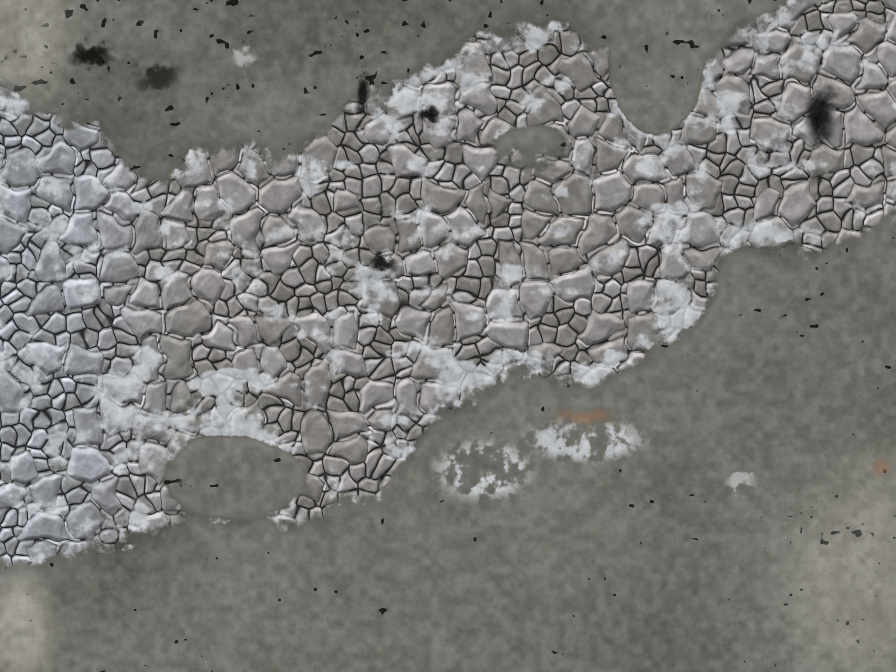
Write a Shadertoy shader that draws this texture.

```glsl
// Weathered concrete wall with a diagonal band of exposed, chalky gravel.

float hash(vec2 p) {
    vec3 q = fract(vec3(p.xyx) * 0.1031);
    q += dot(q, q.yzx + 33.33);
    return fract((q.x + q.y) * q.z);
}

vec2 hash2(vec2 p) { return vec2(hash(p), hash(p + 57.3)); }

float noise(vec2 p) {
    vec2 i = floor(p), f = fract(p);
    f = f * f * (3.0 - 2.0 * f);
    return mix(mix(hash(i), hash(i + vec2(1, 0)), f.x),
               mix(hash(i + vec2(0, 1)), hash(i + 1.0), f.x), f.y);
}

float fbm(vec2 p) {
    float sum = 0.0, amp = 0.5;
    for (int i = 0; i < 5; i++) {
        sum += amp * noise(p);
        p = mat2(1.6, 1.2, -1.2, 1.6) * p + 11.7;
        amp *= 0.5;
    }
    return sum;
}

// Soft elliptical spot: 1 at its centre, 0 outside its radii.
float spot(vec2 p, vec2 centre, vec2 radii) {
    return 1.0 - smoothstep(0.3, 1.0, length((p - centre) / radii));
}

// Heights of the lower (x) and upper (y) limits of the gravel band.
vec2 bandLimits(float x) {
    float low[13] = float[](.15, .17, .22, .245, .22, .25, .41, .45, .435, .49, .65, .63, .67);
    float high[13] = float[](.85, .84, .74, .77, .765, .85, .91, .96, .94, .85, .95, 1.05, 1.1);
    float t = clamp(x * 9.0, 0.0, 11.999);
    int i = int(t);
    float f = smoothstep(0.0, 1.0, fract(t));
    return mix(vec2(low[i], high[i]), vec2(low[i + 1], high[i + 1]), f);
}

// One layer of broken stones: height, random id, distance to the gap.
vec3 stones(vec2 p) {
    vec2 cell = floor(p), nearestId = cell, offset = vec2(0);
    float d1 = 9.0, d2 = 9.0;
    for (int y = -1; y <= 1; y++)
    for (int x = -1; x <= 1; x++) {
        vec2 id = cell + vec2(x, y);
        vec2 r = p - id - 0.1 - 0.8 * hash2(id);
        float d = length(r * mix(vec2(0.85, 1.15), vec2(1.1, 0.9), hash(id + 7.0)));
        if (d < d1) { d2 = d1; d1 = d; nearestId = id; offset = r; }
        else d2 = min(d2, d);
    }
    float id = hash(nearestId + 3.7), gap = d2 - d1;
    vec2 tilt = hash2(nearestId + 19.1) - 0.5;
    float dome = smoothstep(0.0, 0.42, gap) * (0.6 + 0.5 * id);
    return vec3(dome + dot(tilt, offset) * 0.9, id, gap);
}

// Large stones lying over small rubble.
vec3 gravel(vec2 p) {
    p += 0.012 * (vec2(noise(p * 45.0), noise(p * 45.0 + 31.0)) - 0.5);
    float size = mix(27.0, 19.0, smoothstep(0.1, 0.35, p.x));
    vec3 fine = stones(p * 41.0 + 5.0);
    vec3 big = stones(p * 20.5);
    fine.x *= 0.55;
    float cover = step(0.36, big.y) * smoothstep(0.02, 0.1, big.z);
    vec3 s = mix(fine, big, cover);
    s.x += 0.3 * fbm(p * size * 4.0);
    return s;
}

void mainImage(out vec4 fragColor, in vec2 fragCoord) {
    vec2 p = fragCoord / iResolution.y;
    p.x *= 1.33333 * iResolution.y / iResolution.x;
    float broad = fbm(p * 5.0), mid = fbm(p * 17.0 + 8.0), grain = fbm(p * 85.0);

    // Ragged gravel region with islands of mortar left inside
    vec2 limits = bandLimits(p.x);
    float inside = min(limits.y - p.y, p.y - limits.x);
    inside += 0.09 * (mid - 0.48) + 0.035 * (grain - 0.48);
    float island = spot(p, vec2(0.79, 0.77), vec2(0.12, 0.08))
        + spot(p, vec2(0.35, 0.30), vec2(0.15, 0.08))
        + 0.8 * spot(p, vec2(0.25, 0.44), vec2(0.12, 0.13))
        + spot(p, vec2(0.97, 0.88), vec2(0.08, 0.11));
    inside -= island * (0.08 + 0.25 * mid);
    float bare = smoothstep(-0.008, 0.014, inside);

    // Concrete skin: stains, grain and short dark pits
    vec3 concrete = vec3(0.425, 0.42, 0.395) + 0.15 * (broad - 0.48) + 0.17 * (grain - 0.48);
    float pale = spot(p, vec2(0.0, 0.96), vec2(0.14, 0.17)) + spot(p, vec2(0.03, 0.06), vec2(0.07, 0.11))
        + 0.5 * spot(p, vec2(1.3, 0.15), vec2(0.18, 0.24));
    concrete += pale * vec3(0.17, 0.17, 0.165) * (0.5 + broad);
    float pitNoise = noise(p * vec2(48.0, 85.0) + 4.0 * mid) * 0.65 + 0.35 * noise(p * 130.0);
    float pitLimit = mix(0.86, 0.79, smoothstep(0.55, 0.9, p.y));
    concrete *= 1.0 - 0.72 * smoothstep(pitLimit, pitLimit + 0.06, pitNoise) * (1.0 - pale * 0.6);

    // Stones lit from above, with shadowed gaps
    vec3 s = gravel(p);
    float slope = s.x - gravel(p + vec2(-0.0015, 0.004)).x;
    vec3 rock = mix(vec3(0.47, 0.46, 0.44), vec3(0.62, 0.61, 0.61), s.y) + 0.2 * (grain - 0.48);
    rock *= mix(0.3, 1.0, smoothstep(0.0, 0.16, s.z)) * (0.94 + clamp(slope * 0.75, -0.4, 0.4));
    rock = mix(rock, rock * vec3(1.06, 1.1, 1.15), 1.0 - smoothstep(0.1, 0.3, p.x));

    // Chalk dust in drifts and along the broken rims
    float rim = exp(-abs(inside - 0.02) * 38.0) * smoothstep(0.3, 0.55, mid);
    float streak = spot(p, vec2(0.72, 0.30), vec2(0.09, 0.055)) + spot(p, vec2(0.87, 0.345), vec2(0.11, 0.04));
    float drift = spot(p, vec2(0.64, 0.86), vec2(0.11, 0.14)) + spot(p, vec2(1.0, 0.57), vec2(0.07, 0.17))
        + spot(p, vec2(0.29, 0.40), vec2(0.23, 0.16)) + spot(p, vec2(0.70, 0.45), vec2(0.13, 0.04));
    float dust = fbm(p * vec2(24.0, 32.0) + 41.0) + 0.14 * rim + 0.12 * drift + 0.3 * (grain - 0.48);
    dust = smoothstep(0.56, 0.74, dust) * bare;
    dust = max(dust, smoothstep(0.48, 0.62, grain * 0.6 + mid * 0.4 + 0.08) * min(streak * 1.6, 1.0));
    vec3 chalk = vec3(0.73, 0.745, 0.76) + 0.28 * (grain - 0.48) + 0.08 * clamp(slope, -1.0, 1.0);

    // Shadow under the upper lip, deep hollows and rust
    concrete *= 1.0 - 0.25 * smoothstep(-0.025, 0.0, inside) * mid;
    vec3 colour = mix(mix(concrete, rock, bare), chalk, dust * 0.85);
    vec2 q = p + 0.035 * (vec2(mid, grain) - 0.48);
    float hollow = spot(q, vec2(0.135, 0.917), vec2(0.04, 0.022)) + 0.7 * spot(q, vec2(0.235, 0.884), vec2(0.045, 0.025))
        + spot(q, vec2(1.225, 0.83), vec2(0.034, 0.055)) + spot(q, vec2(0.64, 0.83), vec2(0.025, 0.02))
        + spot(q, vec2(0.575, 0.61), vec2(0.025, 0.018)) + spot(q, vec2(0.545, 0.865), vec2(0.013, 0.035));
    colour = mix(colour, vec3(0.07, 0.065, 0.06), min(hollow, 1.0) * 0.9);
    float rust = spot(q, vec2(1.31, 0.305), vec2(0.025, 0.015)) + spot(q, vec2(0.87, 0.378), vec2(0.05, 0.012));
    colour = mix(colour, vec3(0.58, 0.43, 0.32), 0.55 * min(rust, 1.0));
    float chip = spot(q, vec2(1.1, 0.285), vec2(0.03, 0.014)) + spot(q, vec2(0.36, 0.915), vec2(0.025, 0.015));
    colour = mix(colour, vec3(0.72), 0.8 * min(chip, 1.0));
    fragColor = vec4(clamp(colour, 0.0, 1.0), 1.0);
}
```
